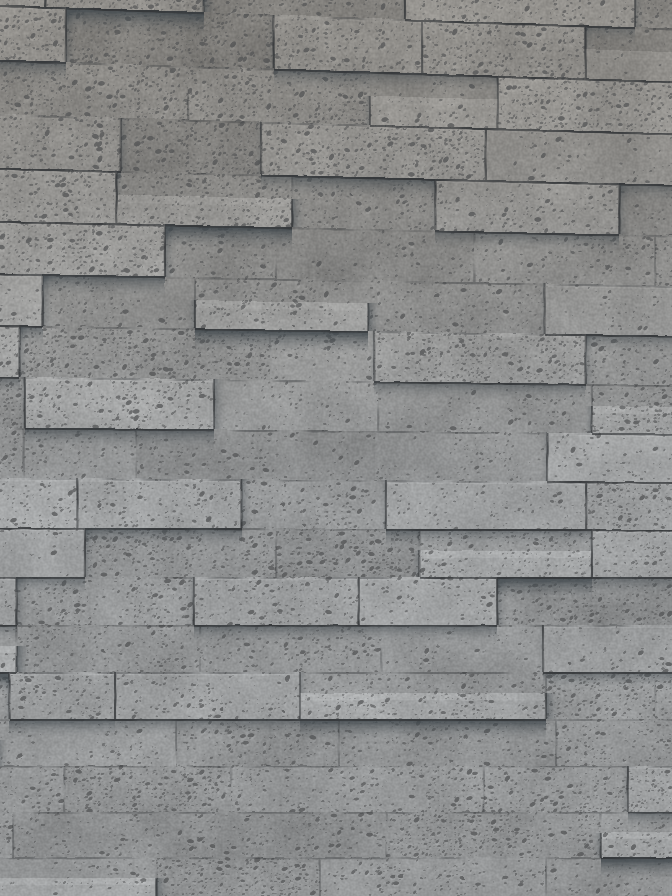
This texture is drawn by a Shadertoy shader. Its source:

```glsl
const float ROWS = 18.24;         // courses down the canvas
const float BLOCK_LENGTH = 3.65;  // mean length in course heights
const float LEDGE_TOP = 0.45;     // where a thin ledge starts in its course
const vec3 WARM = vec3(1.015, 1.0, 0.97);
const vec3 COOL = vec3(0.99, 1.003, 1.01);
const vec3 SHADOW = vec3(0.25, 0.28, 0.30);
const vec3 CREVICE = vec3(0.20, 0.21, 0.22);
const vec3 PIT = vec3(0.31, 0.315, 0.32);

struct Block {
    vec2 id;
    float left, right, down;  // distances to the sides and the top joint
    float depth;              // 0 recessed, 1 raised, more for a ledge
    float ledge;              // 1 for a thin projecting ledge
};

float hash(vec2 p) {
    vec3 h = fract(vec3(p.xyx) * 0.1031);
    h += dot(h, h.yzx + 33.33);
    return fract((h.x + h.y) * h.z);
}

float gradientDot(vec2 cell, vec2 offset) {
    float angle = 6.2832 * hash(cell);
    return dot(vec2(cos(angle), sin(angle)), offset);
}

float gradientNoise(vec2 p) {
    vec2 i = floor(p), f = p - i;
    vec2 u = f * f * f * (f * (f * 6.0 - 15.0) + 10.0);
    vec2 e = vec2(1.0, 0.0);
    return mix(mix(gradientDot(i, f), gradientDot(i + e, f - e), u.x),
               mix(gradientDot(i + e.yx, f - e.yx), gradientDot(i + e.xx, f - e.xx), u.x), u.y);
}

// Course coordinates: joints fall to the right near the top, courses narrow downwards
vec2 wallSpace(vec2 p) {
    float down = 1.0 - p.y;
    down -= 0.036 * max(1.0 - down / 0.65, 0.0) * (p.x - 0.375);
    return vec2(p.x * ROWS, 0.69 + down * (16.49 + 1.67 * down));
}

float jointAt(float column, float row) {
    return column + 0.5 * (hash(vec2(column, row) + 17.0) - 0.5);
}

Block blockAt(vec2 q) {
    Block b;
    float row = floor(q.y);
    float x = q.x / BLOCK_LENGTH + 5.0 * hash(vec2(row, 4.0)) + 3.0;
    float column = floor(x);
    if (x < jointAt(column, row)) column -= 1.0;
    else if (x >= jointAt(column + 1.0, row)) column += 1.0;
    b.id = vec2(column, row);
    b.left = (x - jointAt(column, row)) * BLOCK_LENGTH;
    b.right = (jointAt(column + 1.0, row) - x) * BLOCK_LENGTH;
    b.down = q.y - row;
    float level = hash(b.id + 41.0);
    b.ledge = step(0.86, level);
    b.depth = step(0.48, level) * (0.85 + 0.15 * hash(b.id + 7.0)) + 0.25 * b.ledge;
    if (b.ledge > 0.5 && b.down < LEDGE_TOP) b.depth = 0.1;
    return b;
}

// Soft shade cast by higher stone above and beside the point
float castShadow(vec2 q, float depth) {
    float shade = 0.0;
    for (int i = 0; i < 16; i++) {
        float t = (float(i) + 0.5) / 16.0;
        float above = blockAt(q - vec2(0.0, 0.45 * t)).depth;
        float leftSide = blockAt(q - vec2(0.26 * t, 0.0)).depth;
        float rightSide = blockAt(q + vec2(0.16 * t, 0.0)).depth;
        vec3 rise = max(vec3(above, leftSide, rightSide) - depth - t, 0.0);
        shade += dot(rise, vec3(1.6, 0.9, 0.5)) / 16.0;
    }
    return min(shade, 0.8);
}

// Dark crevices: under raised stone and at block ends, faint between recessed stones
float crevice(Block b, vec2 q, float pixel) {
    float above = blockAt(q - vec2(0.0, 0.08)).depth;
    float beside = max(blockAt(q - vec2(0.08, 0.0)).depth, blockAt(q + vec2(0.08, 0.0)).depth);
    float broken = smoothstep(-0.25, 0.3, gradientNoise(q * 1.4 + 90.0));
    float under = 1.0 - smoothstep(0.03, 0.03 + pixel, b.down);
    float ends = 1.0 - smoothstep(0.012, 0.012 + pixel, min(b.left, b.right));
    under *= mix(0.4 * broken, 0.65 + 0.25 * broken, step(0.5, above));
    ends *= mix(0.35 * broken, 0.5 + 0.3 * broken, step(0.5, max(beside, b.depth)));
    return max(under, ends);
}

// Scattered oval pits, one candidate per cell
float pits(vec2 p, float amount) {
    float cover = 0.0;
    for (int k = 0; k < 9; k++) {
        vec2 cell = floor(p) + vec2(k % 3 - 1, k / 3 - 1);
        float size = hash(cell + 3.1), turn = 1.4 * hash(cell + 9.7) - 0.3;
        vec2 centre = cell + 0.2 + 0.6 * vec2(hash(cell + 21.0), hash(cell + 55.0));
        vec2 d = mat2(cos(turn), sin(turn), -sin(turn), cos(turn)) * (p - centre);
        float radius = mix(0.18, 0.5, size * size * size);
        float inside = 1.0 - smoothstep(radius - 0.1, radius + 0.1, length(d * vec2(1.0, 1.6)));
        cover = max(cover, inside * step(hash(cell + 77.0), amount) * (0.5 + 0.5 * size));
    }
    return cover;
}

void mainImage(out vec4 fragColor, in vec2 fragCoord) {
    vec2 p = fragCoord / iResolution.y;
    float pixel = ROWS / iResolution.y;
    vec2 q = wallSpace(p);
    vec2 worn = q + 0.014 * vec2(gradientNoise(q * 3.0), gradientNoise(q * 3.0 + 40.0));
    Block b = blockAt(worn);
    float raised = min(b.depth, 1.0);

    // Face tone, with the wall warmer and dimmer towards the top
    float low = smoothstep(0.0, 0.6, 1.0 - p.y);
    float tone = mix(0.54, 0.605, low) + mix(-0.025, 0.03, raised);
    tone += 0.05 * (hash(b.id + 63.0) - 0.5);
    tone += 0.05 * gradientNoise(q * 0.6 + 5.0) + 0.04 * gradientNoise(q * 1.6);
    tone += 0.04 * gradientNoise(q * 9.0) + 0.055 * gradientNoise(q * 19.0 + 8.0);
    vec3 color = tone * mix(WARM, COOL, low);

    // Pitted stone, each block with its own density and clusters
    vec2 grain = q + 13.0 * hash(b.id);
    float density = mix(0.1, 0.55, hash(b.id + 29.0)) + 0.3 * gradientNoise(grain * 0.9);
    float pit = max(pits(grain * 7.0, density), 0.8 * pits(grain * 12.0 + 31.0, density));
    float lip = pits((grain - vec2(0.0, 0.045)) * 7.0, density) * (1.0 - pit);
    color = mix(color + 0.03 * lip, PIT, 0.72 * pit);

    // Lit upper edge, broader on the ledges
    float topDistance = b.down - LEDGE_TOP * b.ledge;
    float edge = mix(0.06, 0.14, b.ledge);
    float strip = 1.0 - smoothstep(edge, edge + pixel, topDistance);
    color += strip * step(0.5, b.depth) * mix(0.015, 0.035, low);

    color = mix(color, SHADOW, castShadow(worn, b.depth));
    color = mix(color, CREVICE, crevice(b, worn, pixel));
    fragColor = vec4(clamp(color, 0.0, 1.0), 1.0);
}
```
